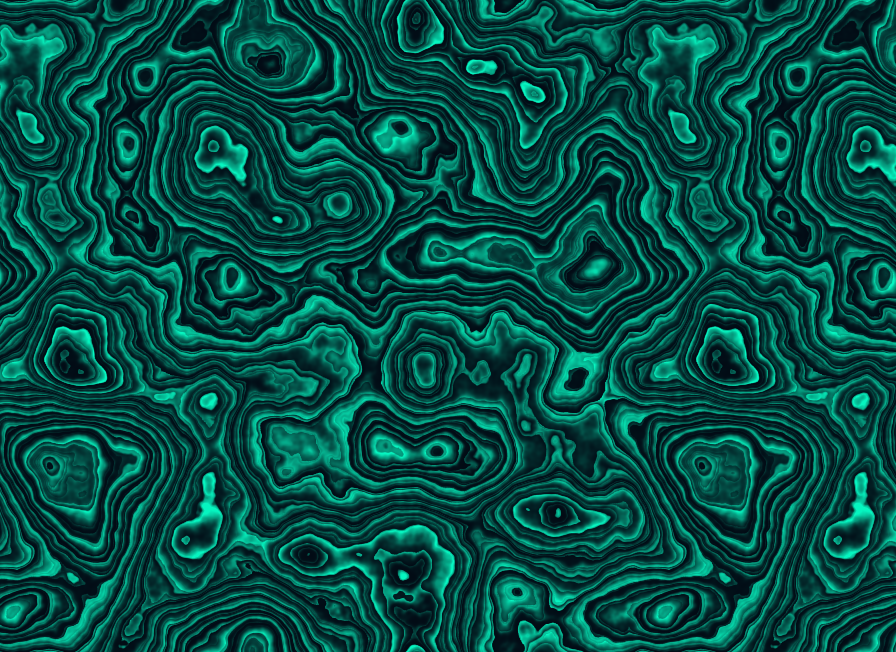
Give the GLSL for this texture, as a Shadertoy shader.

```glsl
// Polished malachite: nested, crinkled bands of dark to bright green.
// A tiling fractal height field is cut into contours; one-dimensional
// layers of random bands and sharp-edged lines colour each height.

#define CELLS 4             // largest noise cells per canvas height
#define OCTAVES 6           // detail levels of the height field
#define ROUGHNESS 0.31      // amplitude ratio between levels
#define BAND_FREQ 15.0      // broad tone bands per unit of height
#define COARSE_FREQ 10.5    // bright main lines
#define MID_FREQ 23.0       // secondary lines
#define FINE_FREQ 43.0      // hairlines
#define LINE_FALLOFF 3.6    // fade behind the sharp edge of a line
#define GRAIN 0.22          // mottling strength
#define CONTRAST 1.55       // spread of tones around the pivot
#define PIVOT 0.29          // green level kept by the contrast

uint scramble(uint x) {
    x = x * 747796405u + 2891336453u;
    x = ((x >> ((x >> 28) + 4u)) ^ x) * 277803737u;
    return (x >> 22) ^ x;
}

float hash(ivec2 p, int seed) {
    uint h = scramble(uint(p.x) + scramble(uint(p.y) + scramble(uint(seed))));
    return float(h >> 8) / 16777216.0;
}

// Slope contribution of one lattice corner, wrapped to the tile
float corner(ivec2 cell, vec2 offset, int period, int seed) {
    ivec2 wrapped = ((cell % period) + period) % period;
    float angle = 6.2831853 * hash(wrapped, seed);
    return dot(vec2(cos(angle), sin(angle)), offset);
}

// Gradient noise repeating once per unit of p
float tilingNoise(vec2 p, int period, int seed) {
    p *= float(period);
    ivec2 c = ivec2(floor(p));
    vec2 f = fract(p);
    vec2 u = f * f * f * (f * (f * 6.0 - 15.0) + 10.0);
    float a = corner(c, f, period, seed);
    float b = corner(c + ivec2(1, 0), f - vec2(1, 0), period, seed);
    float d = corner(c + ivec2(0, 1), f - vec2(0, 1), period, seed);
    float e = corner(c + ivec2(1, 1), f - vec2(1, 1), period, seed);
    return mix(mix(a, b, u.x), mix(d, e, u.x), u.y);
}

float heightField(vec2 p) {
    float sum = 0.0, amplitude = 1.0;
    int period = CELLS;
    for (int i = 0; i < OCTAVES; i++) {
        sum += amplitude * tilingNoise(p, period, 11 + i);
        amplitude *= ROUGHNESS;
        period *= 2;
    }
    return sum;
}

// Smooth random tone along the height axis
float bandTone(float t, int seed) {
    int c = int(floor(t));
    float f = fract(t);
    float n = mix(hash(ivec2(c, 0), seed), hash(ivec2(c + 1, 0), seed),
                  f * f * (3.0 - 2.0 * f));
    return n * n;
}

// Random lines: a sharp leading edge, then a soft fade
float lineLayer(float t, float footprint, float minStrength, int seed) {
    float f = fract(t);
    float strength = mix(minStrength, 1.0, hash(ivec2(int(floor(t)), 1), seed));
    float edge = clamp(1.2 * footprint, 0.08, 0.45);
    float profile = smoothstep(0.0, edge, f) * (1.0 - f) * exp(-LINE_FALLOFF * f);
    float average = 0.08;
    return mix(strength * profile, average, smoothstep(0.5, 1.2, footprint));
}

// Contrast around the pivot, with soft ends
float grade(float green) {
    green = PIVOT + CONTRAST * (green - PIVOT);
    green -= 0.5 * max(green - 0.57, 0.0);
    return 0.5 * (green + 0.03 + length(vec2(green - 0.03, 0.07)));
}

// Malachite ramp: blue follows green, red stays near zero
vec3 malachite(float green) {
    return vec3(0.008 + 0.018 * green, green, 0.049 + 0.734 * green);
}

void mainImage(out vec4 fragColor, in vec2 fragCoord) {
    vec2 p = fragCoord / iResolution.y;
    float h = heightField(p);
    float footprint = fwidth(h);

    // Layers of bands, from broad to hair-thin
    float green = 0.05 + 0.27 * bandTone(h * BAND_FREQ, 31);
    green += 1.00 * lineLayer(h * COARSE_FREQ, footprint * COARSE_FREQ, 0.25, 41);
    green += 0.90 * lineLayer(h * MID_FREQ + 0.3, footprint * MID_FREQ, 0.0, 51);
    green += 0.55 * lineLayer(h * FINE_FREQ + 0.6, footprint * FINE_FREQ, 0.0, 61);

    // Fine mineral mottling
    green *= 1.0 + GRAIN * (tilingNoise(p, 48, 71) + tilingNoise(p, 110, 72));

    fragColor = vec4(malachite(clamp(grade(green), 0.02, 0.96)), 1.0);
}
```
